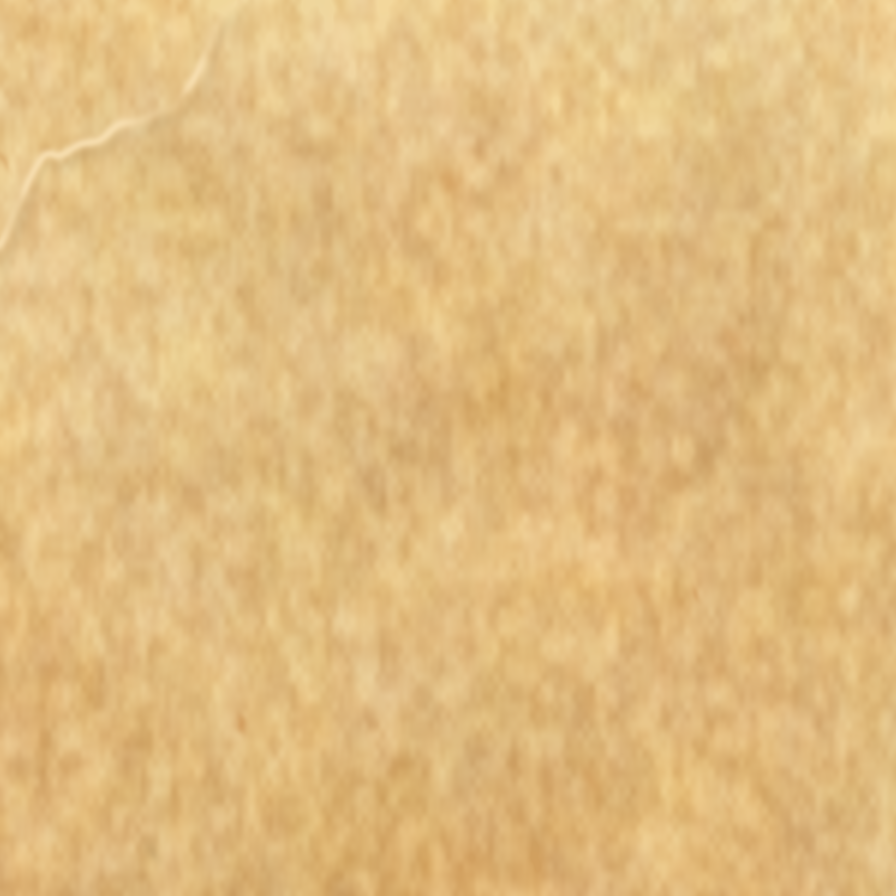
A WebGL 2 fragment shader for this texture:

```glsl
#version 300 es
precision highp float;
// Aged tan parchment: soft mottling, upright fibres, faint stains and one pale broken crease.

uniform vec2 u_resolution;
out vec4 fragColor;

const vec3 DARK_TAN = vec3(0.805, 0.625, 0.380);
const vec3 MID_TAN = vec3(0.885, 0.737, 0.495);
const vec3 PALE_TAN = vec3(0.945, 0.840, 0.615);
const vec3 CREASE_COLOR = vec3(0.975, 0.880, 0.700);
const vec3 RUST_STAIN = vec3(0.780, 0.530, 0.270);
const vec3 GREY_STAIN = vec3(0.640, 0.520, 0.330);
const vec3 OLIVE_SHIFT = vec3(-0.045, -0.005, 0.015);
const vec3 YELLOW_SHIFT = vec3(0.012, 0.012, -0.050);

const vec2 FIBRE_SCALE = vec2(82.0, 36.0);
const vec2 MOTTLE_SCALE = vec2(48.0, 38.0);
const vec2 FINE_SCALE = vec2(150.0, 95.0);
const vec2 SMUDGE_SCALE = vec2(6.0, 16.0);
const float BLOTCH_SCALE = 4.0;
const float TONE_BIAS = 0.515;
const float TOP_LIGHT = 0.52;
const float BLOTCH_AMOUNT = 0.72;
const float FIBRE_AMOUNT = 0.38;
const float MOTTLE_AMOUNT = 0.36;
const float FINE_AMOUNT = 0.21;
const float SMUDGE_AMOUNT = 0.13;
const float CREASE_WIDTH = 0.0055;
const int STAIN_COUNT = 9;

float hash(vec2 p) {
    return fract(sin(dot(p, vec2(127.1, 311.7))) * 43758.5453);
}

float noise(vec2 p) {
    vec2 cell = floor(p);
    vec2 f = fract(p);
    f = f * f * (3.0 - 2.0 * f);
    float low = mix(hash(cell), hash(cell + vec2(1.0, 0.0)), f.x);
    float high = mix(hash(cell + vec2(0.0, 1.0)), hash(cell + vec2(1.0, 1.0)), f.x);
    return mix(low, high, f.y);
}

float fbm(vec2 p) {
    float sum = 0.0;
    float weight = 0.5;
    for (int i = 0; i < 4; i++) {
        sum += weight * noise(p);
        p = mat2(1.6, 1.2, -1.2, 1.6) * p + 17.3;
        weight *= 0.5;
    }
    return sum / 0.9375;
}

// Height of the crease above the lower edge.
float creaseHeight(float x) {
    float path = 0.73 + 0.10 * smoothstep(-0.01, 0.06, x)
        + 0.04 * smoothstep(0.05, 0.18, x) + 0.15 * smoothstep(0.17, 0.29, x);
    return path + 0.016 * (noise(vec2(x * 45.0, 3.0)) - 0.5);
}

float creaseDistance(vec2 p) {
    float slope = (creaseHeight(p.x + 0.004) - creaseHeight(p.x - 0.004)) / 0.008;
    return (p.y - creaseHeight(p.x)) / sqrt(1.0 + slope * slope);
}

// Lightness of the sheet, from 0 (dark tan) to 1 (pale tan).
float paperTone(vec2 p) {
    float tone = TONE_BIAS + TOP_LIGHT * (p.y - 0.5);
    tone += BLOTCH_AMOUNT * (fbm(p * BLOTCH_SCALE + 5.7) - 0.5);
    tone += FIBRE_AMOUNT * (noise(p * FIBRE_SCALE) - 0.5);
    tone += MOTTLE_AMOUNT * (noise(p * MOTTLE_SCALE + 31.4) - 0.5);
    tone += FINE_AMOUNT * (noise(p * FINE_SCALE + 71.9) - 0.5);
    tone -= SMUDGE_AMOUNT * smoothstep(0.7, 1.0, noise(p * SMUDGE_SCALE + 12.6));
    return clamp(tone, 0.0, 1.0);
}

vec3 addStains(vec3 color, vec2 p) {
    vec2 wobble = 0.008 * (vec2(noise(p * 60.0), noise(p * 60.0 + 40.0)) - 0.5);
    for (int i = 0; i < STAIN_COUNT; i++) {
        vec2 seed = vec2(float(i) + 1.0, 8.3);
        vec2 center = vec2(hash(seed), hash(seed + 2.7));
        float size = mix(0.005, 0.016, pow(hash(seed + 5.1), 2.0));
        vec2 d = p + wobble - center;
        d.x += 0.4 * d.y;
        float spot = exp(-dot(d, d * vec2(1.0, 0.4)) / (size * size));
        vec3 stain = mix(RUST_STAIN, GREY_STAIN, step(0.65, hash(seed + 9.4)));
        color = mix(color, stain, spot * mix(0.15, 0.55, hash(seed + 14.2)));
    }
    return color;
}

void main() {
    vec2 p = gl_FragCoord.xy / min(u_resolution.x, u_resolution.y);

    // Sheet colour, with drifts between warm, olive and yellow
    float tone = paperTone(p);
    vec3 color = mix(DARK_TAN, MID_TAN, min(tone * 2.0, 1.0));
    color = mix(color, PALE_TAN, max(tone * 2.0 - 1.0, 0.0));
    float olive = 0.6 * noise(p * 6.0 + 50.0) + 0.4 * noise(p * vec2(50.0, 28.0) + 90.0);
    float yellow = 0.5 * noise(p * 9.0 + 23.0) + 0.5 * noise(p * vec2(42.0, 26.0) + 64.0);
    color += OLIVE_SHIFT * (olive - 0.5) + YELLOW_SHIFT * (yellow - 0.5);

    color = addStains(color, p);

    // Pale raised crease in broken strokes, with a soft shadow beneath
    float d = creaseDistance(p);
    float reach = 1.0 - smoothstep(0.24, 0.30, p.x);
    float strength = reach * smoothstep(0.3, 0.8, noise(p * 24.0 + 8.0));
    float shade = exp(-pow((d + 2.2 * CREASE_WIDTH) / (1.5 * CREASE_WIDTH), 2.0));
    float ridge = exp(-pow(d / CREASE_WIDTH, 2.0));
    color *= 1.0 - 0.035 * shade * reach;
    color = mix(color, CREASE_COLOR, ridge * mix(0.18 * reach, 0.85, strength));

    fragColor = vec4(color, 1.0);
}
```
